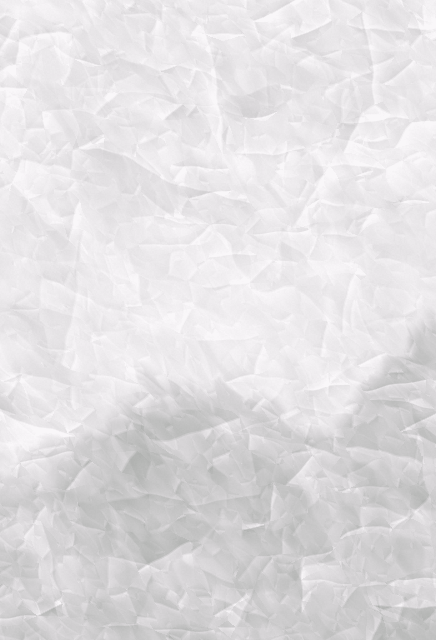
Write a Shadertoy shader that draws this texture.

```glsl
// Crumpled white paper, bright above and shaded below a slanting fold.
// Layers of warped cellular noise give soft facets, and the cell borders
// become creases with one lit side and one shaded side.

const vec3 PAPER_LIGHT = vec3(0.932, 0.923, 0.932);
const vec3 PAPER_MID   = vec3(0.85, 0.841, 0.85);
const vec3 PAPER_SHADE = vec3(0.78, 0.778, 0.78);
const vec2 LIGHT_DIR   = vec2(-0.6, 0.8);

vec2 hash2(vec2 cell) {
    vec3 q = fract(vec3(cell.xyx) * vec3(0.1031, 0.1030, 0.0973));
    q += dot(q, q.yzx + 33.33);
    return fract((q.xx + q.yz) * q.zy);
}

mat2 rotation(float angle) {
    float c = cos(angle), s = sin(angle);
    return mat2(c, s, -s, c);
}

// Layered sines that bend straight cell borders
vec2 warp(vec2 p, float amount) {
    vec2 bend = vec2(0.0);
    float freq = 11.0, amp = 1.0;
    for (int i = 0; i < 5; i++) {
        bend += amp * sin(p.yx * freq + vec2(1.3, 4.1) * float(i + 1) + bend);
        p = rotation(0.9) * p;
        freq *= 1.9;
        amp *= 0.55;
    }
    return bend * amount;
}

// x: soft facet tone, y: signed crease, z: thin ridge highlight
vec3 crumple(vec2 p, float pixel, vec2 light, float creaseWidth) {
    vec2 base = floor(p);
    vec2 nearA = vec2(0.0), nearB = vec2(0.0), idA = base, idB = base;
    float distA = 9.0, distB = 9.0, toneSum = 0.0, weightSum = 0.0;
    for (int j = -1; j <= 1; j++) {
        for (int i = -1; i <= 1; i++) {
            vec2 id = base + vec2(i, j);
            vec2 rnd = hash2(id);
            vec2 d = id + 0.1 + 0.8 * rnd - p;
            float dist = dot(d, d);
            float weight = exp(-13.0 * dist);
            vec2 tilt = hash2(id + 57.0) - 0.5;
            toneSum += weight * (tilt.x + 1.3 * dot(d, tilt));
            weightSum += weight;
            if (dist < distA) {
                distB = distA; nearB = nearA; idB = idA;
                distA = dist; nearA = d; idA = id;
            } else if (dist < distB) {
                distB = dist; nearB = d; idB = id;
            }
        }
    }
    vec2 normal = normalize(nearB - nearA);
    float edge = dot(0.5 * (nearA + nearB), normal);
    vec2 rnd = hash2(idA + idB + 19.0);
    float strength = smoothstep(0.3, 0.95, rnd.x);
    float side = dot(normal, light) * (rnd.y > 0.3 ? 1.0 : -1.0);
    float crease = side * strength * exp(-edge / creaseWidth) * smoothstep(0.0, pixel, edge);
    float ridge = strength * exp(-edge / (0.2 * creaseWidth + pixel));
    return vec3(toneSum / max(weightSum, 1e-5), crease, ridge);
}

// Height of the fold between the bright and shaded parts; x runs 0 to 1
float foldLine(float x) {
    return 0.24 + 0.14 * smoothstep(0.0, 0.35, x)
                - 0.06 * smoothstep(0.45, 0.78, x)
                + 0.18 * smoothstep(0.74, 1.0, x);
}

vec3 paperColor(float tone) {
    vec3 dark = mix(PAPER_SHADE, PAPER_MID, (tone - 0.78) / 0.07);
    vec3 bright = mix(PAPER_MID, PAPER_LIGHT, (tone - 0.85) / 0.08);
    return tone < 0.85 ? dark : bright;
}

void mainImage(out vec4 fragColor, in vec2 fragCoord) {
    vec2 uv = fragCoord / iResolution.xy;
    vec2 p = fragCoord / iResolution.y;
    float pixel = 1.0 / iResolution.y;
    vec2 bent = p + warp(p, 0.010);

    // Coarse to fine crumples, stretched mostly down to the right
    vec3 relief = vec3(0.0);
    float scale = 5.5, gain = 0.62;
    for (int i = 0; i < 5; i++) {
        mat2 turn = rotation(0.65 + 0.55 * sin(2.3 * float(i)));
        vec2 q = turn * bent * scale * vec2(0.72, 1.38) + 13.0 * float(i + 1);
        relief += gain * crumple(q, pixel * scale, turn * LIGHT_DIR, 0.15);
        scale *= 1.7;
        gain *= i < 2 ? 1.12 : 0.8;
    }

    // Large areas of light and shade
    float fold = foldLine(uv.x) + 0.045 * relief.x;
    float lit = smoothstep(-0.022, 0.03, uv.y - fold);
    float upper = 0.927 - 0.012 * smoothstep(0.65, 1.0, uv.y);
    float lower = 0.797 + 0.02 * (1.0 - smoothstep(0.0, 0.4, uv.x));
    float tone = mix(lower, upper, lit);

    // Relief is calm in the bright middle and strong in the shade
    float calm = smoothstep(0.35, 0.5, uv.y) * (1.0 - smoothstep(0.55, 0.8, uv.y));
    float depth = mix(1.0, 0.72 - 0.2 * calm, lit);
    tone += depth * dot(relief, vec3(0.062, 0.105, 0.026));

    // Faint paper fibre
    tone += 0.012 * (hash2(floor(p * 512.0)).x - 0.5);
    fragColor = vec4(paperColor(clamp(tone, 0.66, 0.975)), 1.0);
}
```
